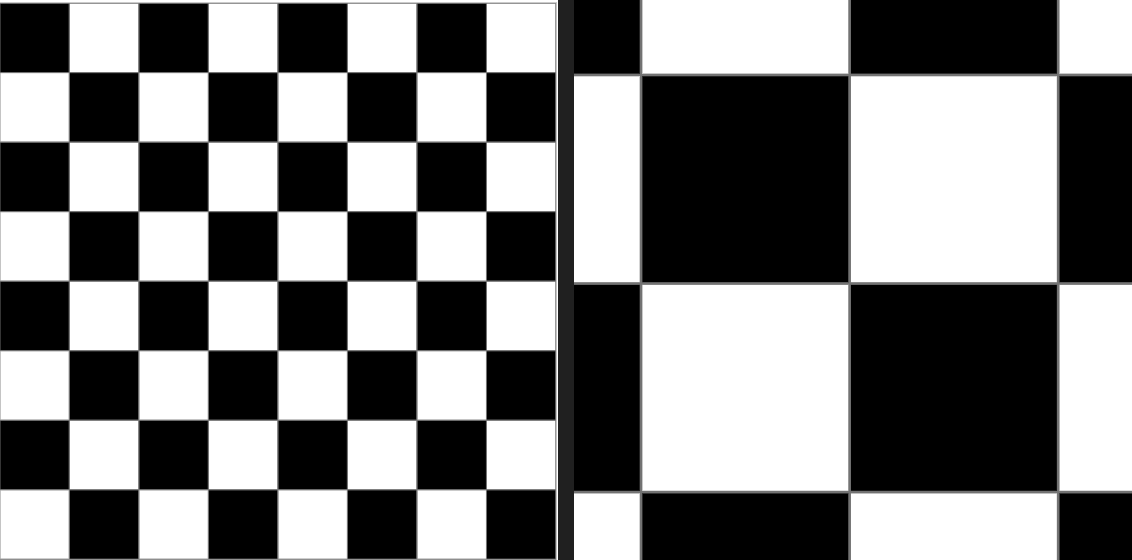
Left, the full canvas; right, a detail of the centre.
Reproduce this pattern procedurally as a Shadertoy shader.

```glsl
// An eight by eight black and white checkerboard with thin grey rules.
// A signed triangle wave per axis gives the distance to the nearest rule;
// the product of both signs picks the square, and a box bounds the board.

// Positive in even cells, negative in odd ones, zero on every rule.
vec2 signedCell(vec2 g) {
    return 0.5 - abs(mod(g + 0.5, 2.0) - 1.0);
}

void mainImage(out vec4 fragColor, in vec2 fragCoord) {
    // Board coordinates: one unit per square, origin at its lower left corner
    float cell = 0.12415;
    vec2 g = (fragCoord / iResolution.y - vec2(-0.0004, 0.0013)) / cell;
    float pixel = 1.0 / (iResolution.y * cell);

    // Squares, white at the lower left
    vec2 wave = signedCell(g);
    vec2 side = clamp(wave / pixel, -1.0, 1.0);
    float shade = 0.5 + 0.5 * side.x * side.y;

    // White margin outside the board
    vec2 edge = abs(g - 4.0) - 4.0;
    float outside = max(edge.x, edge.y);
    shade = mix(shade, 1.0, clamp(outside / pixel + 0.5, 0.0, 1.0));

    // Grey rules between squares and around the board
    float ruleDistance = max(min(abs(wave.x), abs(wave.y)), outside);
    float rule = clamp((0.0008 / cell - ruleDistance) / pixel + 0.5, 0.0, 1.0);
    shade = mix(shade, 0.45, rule);

    fragColor = vec4(vec3(shade), 1.0);
}
```
